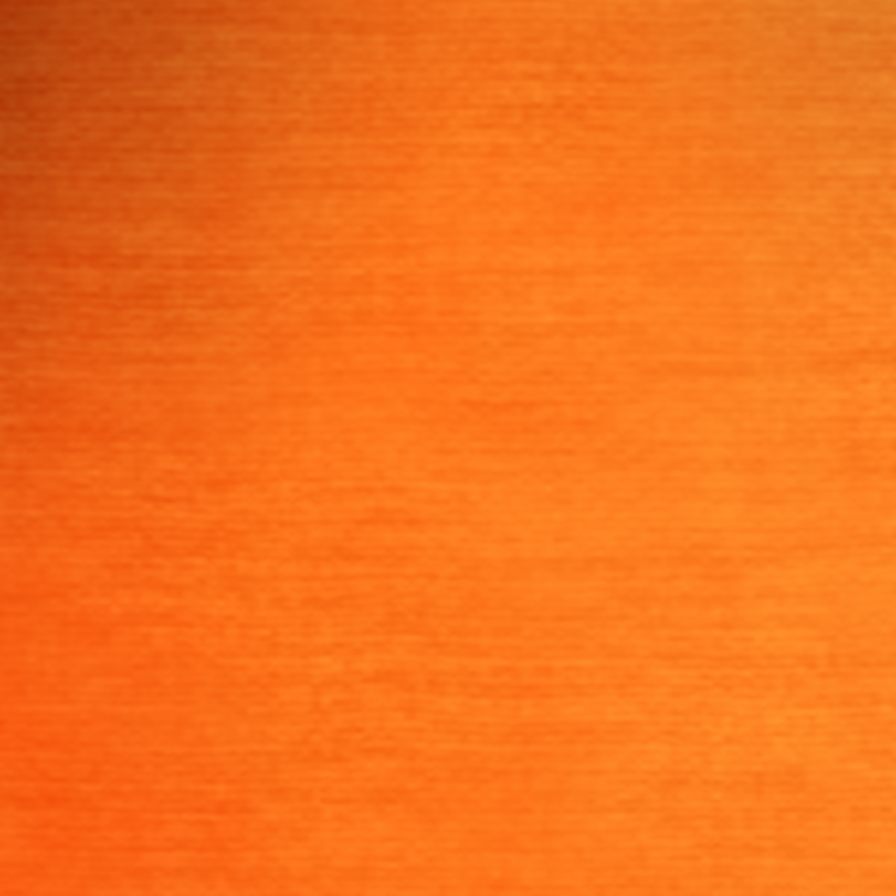
Give the GLSL for this texture, as a WebGL 1 fragment shader.

```glsl
precision highp float;
// Orange ribbed cloth with fine horizontal threads, lit from the lower right.

uniform vec2 u_resolution;

float hash(vec2 p) {
  return fract(sin(dot(p, vec2(127.1, 311.7))) * 43758.5453);
}

// Smooth value noise, centred on zero (-0.5 to 0.5).
float noise(vec2 p) {
  vec2 cell = floor(p);
  vec2 f = fract(p);
  f = f * f * (3.0 - 2.0 * f);
  float low = mix(hash(cell), hash(cell + vec2(1.0, 0.0)), f.x);
  float high = mix(hash(cell + vec2(0.0, 1.0)), hash(cell + vec2(1.0, 1.0)), f.x);
  return mix(low, high, f.y) - 0.5;
}

// Broad light: redder on the left, golden on the right, dim along the top.
vec3 litCloth(vec2 uv) {
  float warmth = uv.x + 0.10 * sin(uv.y * 3.1416) - 0.04;
  vec3 color = mix(vec3(0.975, 0.365, 0.075), vec3(0.995, 0.465, 0.11),
                   smoothstep(-0.05, 0.55, warmth));
  color = mix(color, vec3(0.995, 0.515, 0.14), smoothstep(0.45, 1.05, warmth));

  float corner = 1.0 - smoothstep(0.0, 0.62, length((uv - vec2(0.0, 1.0)) * vec2(1.1, 0.85)));
  float top = smoothstep(0.72, 1.03, uv.y);
  float leftEdge = (1.0 - smoothstep(0.0, 0.10, uv.x)) * smoothstep(0.1, 0.9, uv.y);
  color *= 1.0 - 0.20 * corner - 0.05 * top - 0.05 * leftEdge;

  // The upper right fades to a duller ochre.
  float dull = smoothstep(0.65, 1.0, uv.x) * smoothstep(0.45, 1.0, uv.y);
  return color + dull * vec3(-0.055, -0.015, 0.01);
}

// Wavering threads, long streaks and small stitches.
float weave(vec2 uv) {
  vec2 p = uv;
  p.y += 0.006 * noise(uv * vec2(7.0, 5.0)) + 0.0015 * noise(uv * vec2(45.0, 30.0));
  float patches = 0.65 + 0.7 * (noise(uv * vec2(5.0, 9.0)) + 0.5);
  float rib = sin(p.y * 6.2832 * 92.0 + 3.0 * noise(p * vec2(9.0, 24.0)));
  float streaks = 0.045 * noise(p * vec2(5.0, 115.0) + 17.0)
                + 0.030 * noise(p * vec2(16.0, 70.0) + 41.0);
  float stitches = 0.048 * noise(p * vec2(85.0, 125.0) + 5.0)
                 + 0.022 * noise(p * vec2(150.0, 180.0) + 63.0);
  return patches * (0.007 * rib + streaks + stitches);
}

void main() {
  vec2 uv = gl_FragCoord.xy / u_resolution;
  vec3 color = litCloth(uv);

  // Soft blotches shift the hue between red-orange and gold.
  float blotch = 0.026 * noise(uv * vec2(20.0, 17.0) + 9.0)
               + 0.024 * noise(uv * vec2(7.0, 11.0) + 31.0);
  color += blotch * vec3(-0.1, 1.0, 0.5);

  color += weave(uv) * vec3(0.45, 1.0, 0.65);
  color.r = min(color.r, 0.997);
  gl_FragColor = vec4(clamp(color, 0.0, 1.0), 1.0);
}
```
